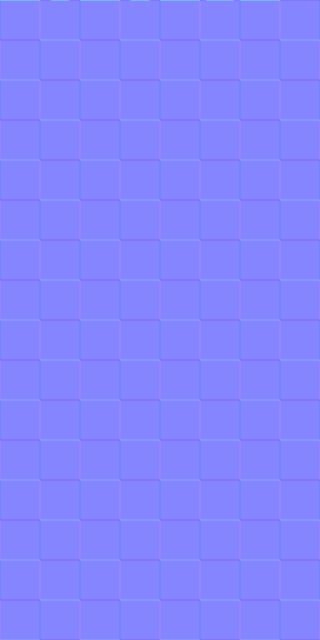
A WebGL 1 fragment shader for this texture map:

```glsl
precision highp float;
uniform vec2 u_resolution;

// +1 on even lines, -1 on odd lines
vec2 alternate(vec2 n) {
  return 1.0 - 2.0 * mod(n, 2.0);
}

float hash(float n) {
  return fract(sin(n * 91.7) * 4375.5);
}

void main() {
  vec2 uv = gl_FragCoord.xy / u_resolution;
  vec2 cell = uv * vec2(8.0, 16.0);

  // signed offset from the nearest tile edge
  vec2 line = floor(cell + 0.5);
  vec2 offset = cell - line;
  vec2 flip = alternate(line);

  // checkered height: soft square waves and their slopes
  vec2 wave = flip * clamp(offset / 0.025, -1.0, 1.0);
  vec2 slope = flip * (1.0 - smoothstep(0.012, 0.042, abs(offset)));
  vec2 tilt = slope * wave.yx;

  vec3 color = vec3(0.52, 0.52, 1.0);
  color.rg += 0.068 * tilt;
  color.b -= 0.01 * max(abs(tilt.x), abs(tilt.y));

  // worn, broken rim along the top, ending before the last column
  float column = floor(cell.x);
  float along = fract(cell.x);
  float gap = mod(column, 2.0) * (0.15 + 0.15 * hash(column + 1.0));
  float dash = smoothstep(gap - 0.03, gap + 0.03, along)
             * (1.0 - smoothstep(0.97 - gap, 1.03 - gap, along));
  dash = mix(1.0, dash, step(0.5, mod(column, 2.0)));
  float rim = smoothstep(0.9975, 0.999, uv.y);
  vec3 rimColor = mix(vec3(0.52, 0.47, 0.97), vec3(0.46, 0.72, 0.93),
                      dash * (1.0 - step(7.0, cell.x)));
  color = mix(color, rimColor, rim);

  gl_FragColor = vec4(color, 1.0);
}
```
